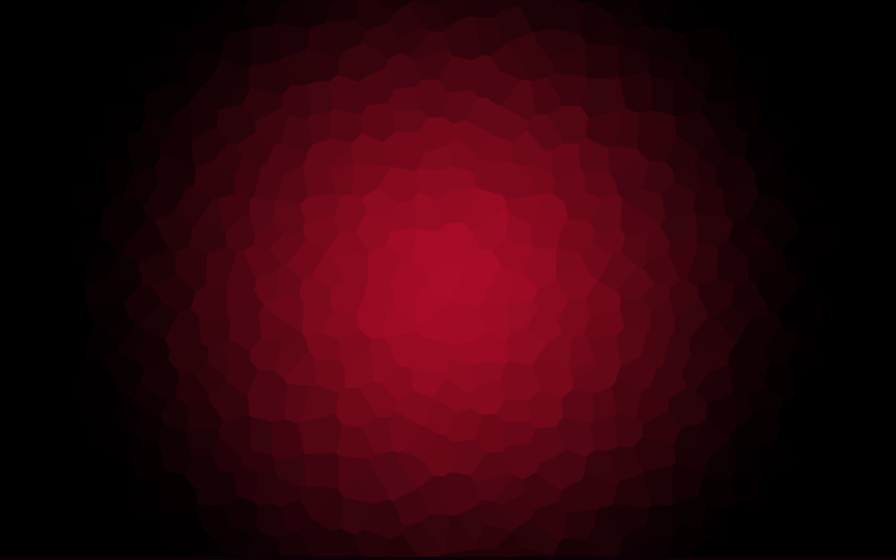
This background is drawn by a Shadertoy shader. Its source:

```glsl
// Crimson radial glow broken into small flat Voronoi facets on black.

const vec3  GLOW_COLOR   = vec3(0.66, 0.045, 0.148);
const vec3  STRIP_COLOR  = vec3(0.05, 0.0, 0.025);
const vec2  GLOW_CENTER  = vec2(0.0, -0.01);  // from the middle, in canvas heights
const float GLOW_RADIUS  = 0.70;
const float CELLS        = 20.0;              // facets per canvas height
const float JITTER       = 0.9;               // scatter of the facet sites
const float SHADE_SPREAD = 0.04;              // random brightness per facet
const float STRIP_HEIGHT = 0.006;

vec2 hash2(vec2 p) {
    vec2 k = vec2(dot(p, vec2(127.1, 311.7)), dot(p, vec2(269.5, 183.3)));
    return fract(sin(k) * 43758.5453);
}

// Scattered site of a grid cell
vec2 cellSite(vec2 cell) {
    return cell + 0.5 + JITTER * (hash2(cell) - 0.5);
}

// Flat brightness of a facet, sampled from the glow at its site
float facetLight(vec2 site) {
    float r = length(site / CELLS - GLOW_CENTER);
    float shade = 1.0 + SHADE_SPREAD * (hash2(floor(site) + 17.0).x - 0.5);
    return shade * (1.0 - smoothstep(0.0, GLOW_RADIUS, r));
}

void mainImage(out vec4 fragColor, in vec2 fragCoord) {
    vec2 uv = (fragCoord - 0.5 * iResolution.xy) / iResolution.y;
    vec2 p = uv * CELLS;
    float pixel = CELLS / iResolution.y;

    // Nearest and second nearest sites
    vec2 nearSite = vec2(0.0), nextSite = vec2(0.0);
    float nearDist = 1e5, nextDist = 1e5;
    for (int y = -2; y <= 2; y++) {
        for (int x = -2; x <= 2; x++) {
            vec2 site = cellSite(floor(p) + vec2(x, y));
            float d = distance(p, site);
            if (d < nearDist) {
                nextDist = nearDist;
                nextSite = nearSite;
                nearDist = d;
                nearSite = site;
            } else if (d < nextDist) {
                nextDist = d;
                nextSite = site;
            }
        }
    }

    // Blend the two facets across their shared edge
    vec2 middle = 0.5 * (nearSite + nextSite);
    float edge = dot(middle - p, normalize(nextSite - nearSite));
    float blend = 0.5 - 0.5 * clamp(edge / pixel, 0.0, 1.0);
    float light = mix(facetLight(nearSite), facetLight(nextSite), blend);
    vec3 color = GLOW_COLOR * light;

    // Thin dark strip along the bottom
    float height = uv.y + 0.5;
    float strip = 1.0 - smoothstep(-0.5, 0.5, (height - STRIP_HEIGHT) * iResolution.y);
    color = mix(color, STRIP_COLOR, strip);

    fragColor = vec4(color, 1.0);
}
```
